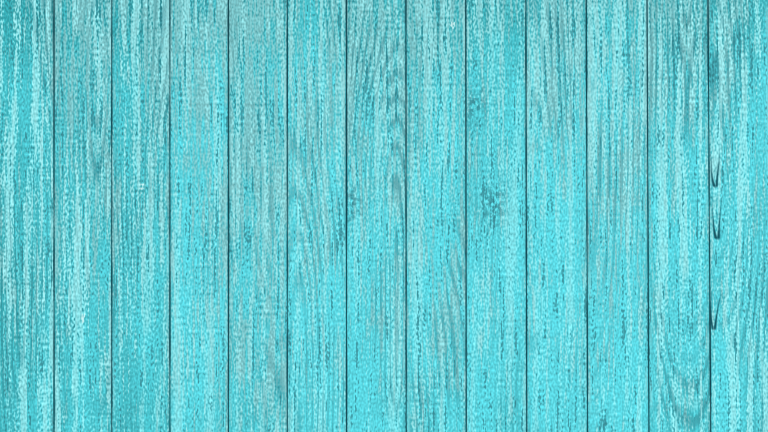
Write a WebGL 1 fragment shader that draws this texture.

```glsl
precision highp float;

// Thirteen upright wooden boards under worn turquoise paint, split by thin dark seams.
// Each board gets its own seed for tone, growth rings, fibres and scuffs, all made
// from stretched gradient noise; knots and resin drips are added in short loops.

uniform vec2 u_resolution;

float hash(float n) {
  n = fract(n * 0.1031 + 0.37);
  n *= n + 33.33;
  return fract(n * (n + n));
}

vec2 gradient(vec2 cell) {
  vec3 q = fract(cell.xyx * vec3(0.1031, 0.1030, 0.0973));
  q += dot(q, q.yzx + 33.33);
  float angle = 6.2832 * fract((q.x + q.y) * q.z);
  return vec2(cos(angle), sin(angle));
}

// Gradient noise, roughly -0.7 to 0.7
float noise(vec2 p) {
  vec2 i = floor(p), f = fract(p);
  vec2 w = f * f * f * (f * (f * 6.0 - 15.0) + 10.0);
  vec2 e = vec2(1.0, 0.0);
  float a = dot(gradient(i), f);
  float b = dot(gradient(i + e), f - e);
  float c = dot(gradient(i + e.yx), f - e.yx);
  float d = dot(gradient(i + 1.0), f - 1.0);
  return mix(mix(a, b, w.x), mix(c, d, w.x), w.y);
}

// Board number plus position across it; boards widen slightly to the right
float boardCoord(float x) {
  return (sqrt(0.005625 + 0.000936 * (x - 0.0703)) - 0.075) / 0.000468;
}

void main() {
  vec2 uv = gl_FragCoord.xy / u_resolution;
  vec2 p = gl_FragCoord.xy / u_resolution.y;
  float aspect = u_resolution.x / u_resolution.y;
  float px = 1.0 / u_resolution.y;

  // Board layout, with a slight lean on the right
  float s = boardCoord(uv.x + 0.005 * (uv.y - 0.5) * pow(uv.x, 4.0));
  float id = floor(s), u = s - id;
  float seed = hash(id + 4.0), seed2 = hash(id + 41.0);
  vec2 q = p + vec2(id * 7.3, id * 3.7);
  q.x += 0.006 * noise(q * vec2(5.0, 2.5));

  // Fibres, blotches and paint streaks
  float fibre = noise(q * vec2(115.0, 3.5)) + 0.9 * noise(q * vec2(190.0, 14.0));
  float weave = noise(q * vec2(210.0, 130.0));
  float blotch = noise(q * vec2(8.0, 2.2)) + 0.5 * noise(q * vec2(19.0, 7.0));
  float streak = noise(q * vec2(48.0, 1.8)) + 0.5 * fibre;

  // Knots bend the rings around them
  float knot = 0.0;
  for (int i = 0; i < 3; i++) {
    float k = float(i);
    vec2 c = vec2(0.81 + 0.29 * min(k, 1.0) + 0.045 * max(k - 1.0, 0.0),
                  0.53 + 0.23 * k * (2.0 - k));
    float sameBoard = 1.0 - step(0.5, abs(floor(boardCoord(c.x / aspect)) - id));
    vec2 d = (p - c) / vec2(0.026, 0.045);
    knot += sameBoard * exp(-dot(d, d));
  }

  // Growth rings: long arches around a heart line near or beyond a board edge
  float arch = 0.8 * (uv.y - mix(-0.2, 1.2, seed2)) + 0.35 * noise(q * vec2(2.0, 1.8));
  float ring = length(vec2(u - mix(-0.3, 1.3, seed), arch)) * 12.0;
  ring += 1.1 * noise(q * vec2(6.0, 2.4)) + 2.2 * knot + 0.3 * fibre;
  float wave = sin(6.2832 * ring);
  float ringAmount = mix(0.15, 0.4, hash(id + 17.0)) * smoothstep(-0.3, 0.4, blotch);
  ringAmount *= 0.65 + 0.7 * smoothstep(-0.3, 0.4, weave - fibre);

  // Paint, brightest low and right of centre
  float shade = 1.3 * length((uv - vec2(0.62, 0.3)) * vec2(1.0, 0.75));
  shade += 0.5 * (seed - 0.5) + 0.5 * blotch + 0.5 * fibre - 0.2;
  shade += 0.45 * smoothstep(0.8, 1.0, uv.y) + 0.2 * smoothstep(0.08, 0.0, uv.x);
  vec3 col = mix(vec3(0.36, 0.855, 0.9), vec3(0.24, 0.70, 0.735), clamp(shade, 0.0, 1.2));

  // Grey bare wood, mostly above and left of centre
  float wear = 0.4 + 0.55 * (uv.y - 0.45) - 0.55 * abs(uv.x - 0.4);
  wear += 0.35 * (seed2 - 0.5) + 0.5 * blotch + 0.8 * fibre + 0.5 * weave;
  col = mix(col, vec3(0.505, 0.775, 0.79), 0.9 * smoothstep(0.2, 0.75, wear));

  // Pale scuffs, strongest on the outer boards, and pale wood between rings
  float outer = smoothstep(0.22, 0.45, abs(uv.x - 0.5));
  float scuff = smoothstep(-0.05, 0.4, streak + 0.4 * weave) * (0.5 + 0.25 * outer);
  col = mix(col, vec3(0.62, 0.925, 0.94), scuff);
  col = mix(col, vec3(0.62, 0.925, 0.94), 0.8 * ringAmount * smoothstep(0.0, 1.0, -wave));
  float chip = smoothstep(0.57, 0.64, noise(q * vec2(23.0, 17.0)) + 0.1 * weave);
  col = mix(col, vec3(0.78, 0.92, 0.92), 0.8 * chip);

  // Dark rings, pores, saw marks and mottled knots
  vec3 dark = vec3(0.20, 0.48, 0.52);
  col = mix(col, dark, ringAmount * smoothstep(0.2, 1.0, wave));
  col = mix(col, dark, 0.55 * smoothstep(0.3, 0.75, -fibre - 0.5 * weave));
  col *= 1.0 + 0.2 * weave + 0.04 * noise(q * vec2(9.0, 80.0));
  float mottle = noise(p * vec2(85.0, 70.0)) + 0.6 * noise(p * 160.0);
  col = mix(col, dark, 0.75 * min(knot, 1.0) * smoothstep(-0.2, 0.45, mottle));

  // Resin drips hanging beside the last seam
  for (int i = 0; i < 3; i++) {
    float k = float(i);
    float rise = p.y - (0.565 - 0.075 * k - 0.045 * k * k);
    float side = (u - 0.1 - 0.03 * sin(k * 2.0)) * 0.14 + 0.008 * noise(p * 14.0);
    float edge = abs(abs(side) - sqrt(max(rise, 0.0) / 700.0));
    float width = 0.0032 * exp(-18.0 * max(rise, 0.0));
    float drip = smoothstep(width + px, width - px, edge) * smoothstep(-0.002, 0.006, rise);
    drip *= smoothstep(0.13, 0.02, rise) * step(10.5, id);
    col = mix(col, vec3(0.06, 0.28, 0.33), 0.85 * drip);
  }

  // Seams with a faint shadow and a worn pale edge
  float gap = abs(fract(s + 0.5) - 0.5) * 0.0763 * aspect;
  float nearest = floor(s + 0.5);
  float halfWidth = 0.0013 + 0.0012 * noise(vec2(nearest * 5.3, p.y * 9.0));
  float rim = smoothstep(0.002, 0.004, gap) * smoothstep(0.011, 0.005, gap);
  col = mix(col, vec3(0.64, 0.91, 0.92), 0.45 * rim * smoothstep(-0.1, 0.4, noise(q * vec2(5.0, 11.0))));
  col *= 1.0 - 0.18 * exp(-gap / 0.003);
  float soft = 0.75 * px;
  col = mix(col, vec3(0.06, 0.25, 0.29), 0.9 * smoothstep(halfWidth + soft, halfWidth - soft, gap));

  gl_FragColor = vec4(clamp(col, 0.0, 1.0), 1.0);
}
```
